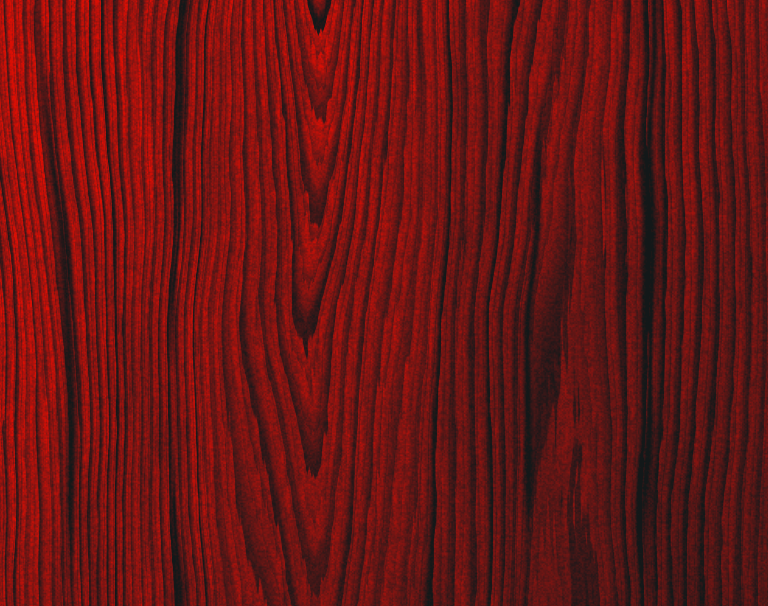
Write a Shadertoy shader that draws this texture.

```glsl
float hash(vec2 p) {
    vec3 q = fract(vec3(p.xyx) * 0.1031);
    q += dot(q, q.yzx + 33.33);
    return fract((q.x + q.y) * q.z);
}

float noise(vec2 p) {
    vec2 cell = floor(p);
    vec2 f = fract(p);
    f = f * f * (3.0 - 2.0 * f);
    float low = mix(hash(cell), hash(cell + vec2(1, 0)), f.x);
    float high = mix(hash(cell + vec2(0, 1)), hash(cell + vec2(1, 1)), f.x);
    return mix(low, high, f.y);
}

float bell(float x, float width) {
    return exp(-x * x / (width * width));
}

// Slow sideways sway of the grain, with a lean near the left edge
vec2 sway(vec2 p) {
    float broad = noise(p * vec2(2.5, 2.3) + 7.0) - 0.5;
    float small = noise(p * vec2(6.0, 6.5) + 31.0) - 0.5;
    float lean = 0.08 * (p.y - 0.5) * (1.0 - smoothstep(0.0, 0.32, p.x));
    return vec2(p.x + 0.035 * broad + 0.014 * small + lean, p.y);
}

// Ring count: nested arches around the heart, upright lines elsewhere
float ringField(vec2 p, float heart, float knot) {
    float side = p.x - heart;
    float rings = 25.0 * sqrt(side * side + 0.0003);
    rings -= 5.5 * p.y * bell(side, 0.13);
    rings += 2.6 * (1.0 - p.y) * bell(p.x - knot, 0.055);
    rings += 32.0 * max(0.36 - p.x, 0.0) + 12.0 * max(p.x - 1.0, 0.0);
    return rings + 1.3 * noise(vec2(p.x * 13.0, p.y * 1.5));
}

// Late wood darkens slowly across a ring, then ends at a crisp edge
float lateWood(float rings, float start) {
    float f = fract(rings);
    float edge = clamp(fwidth(rings), 0.04, 0.3);
    float shade = smoothstep(start, 0.93 - 0.5 * edge, f);
    shade *= 1.0 - smoothstep(1.0 - edge, 1.0, f);
    return shade * mix(0.4, 1.0, hash(vec2(floor(rings), 5.0)));
}

// Long broken dark veins, spaced across the board but not over the heart
float darkVeins(vec2 p, float heart) {
    float veins = 0.0;
    for (int i = 0; i < 6; i++) {
        float k = float(i);
        float x = 0.1 + 0.195 * k;
        float width = 0.003 + 0.008 * noise(vec2(k * 9.0, p.y * 5.0));
        float strength = smoothstep(0.2, 0.7, noise(vec2(k * 17.0 + 3.0, p.y * 3.0)));
        strength *= smoothstep(0.06, 0.12, abs(x - heart));
        veins = max(veins, strength * bell(p.x - x, width));
    }
    return veins;
}

vec3 stain(float v) {
    return vec3(v, 0.093 - 0.05 * v * v, 0.097 - 0.11 * v * v);
}

void mainImage(out vec4 fragColor, in vec2 fragCoord) {
    const float heart = 0.52;
    const float knot = 0.87;
    vec2 p = fragCoord / iResolution.y;
    vec2 q = sway(p);

    // Fibres and pores drawn out along the board
    float fibre = noise(q * vec2(170.0, 7.0));
    float pores = noise(q * vec2(300.0, 28.0) + 11.0);
    float rings = ringField(q, heart, knot) + 0.16 * (fibre - 0.5) + 0.1 * (pores - 0.5);

    // Light falls from the upper left
    float blotch = noise(q * vec2(9.0, 2.5) + 50.0) - 0.5;
    float value = 0.54 - 0.2 * (p.x - 0.63) + 0.16 * (p.y - 0.5) + 0.14 * blotch;

    // Rings, faint lines between them, and veins
    value *= 1.0 - 0.85 * lateWood(rings, 0.42);
    value *= 1.0 - 0.32 * lateWood(rings * 2.7 + 0.4 * blotch, 0.5);
    value *= 1.0 - 0.8 * darkVeins(q, heart);
    value *= 0.74 + 0.28 * fibre + 0.22 * pores;

    // Fine speckle
    float speckle = noise(p * 390.0) + 0.6 * noise(p * 210.0 + 70.0) - 0.8;
    value += speckle * (0.07 + 0.22 * value);

    fragColor = vec4(stain(clamp(value, 0.075, 0.85)), 1.0);
}
```
